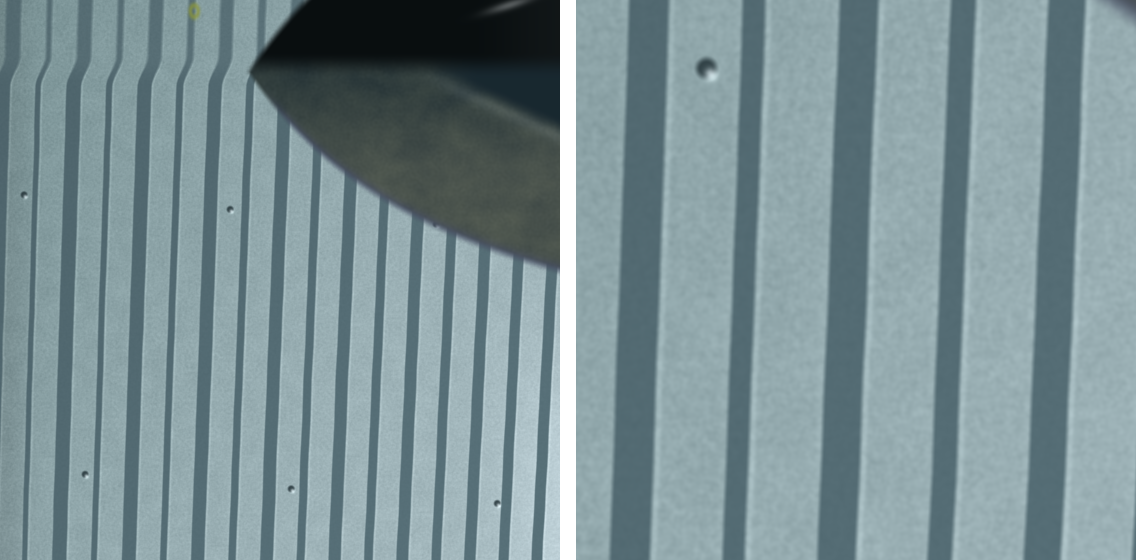
Left: the whole. Right: its middle third, enlarged.
Write a three.js fragment shader that draws this texture.

```glsl
// Slanted metal ribs with alternating groove widths, small pits and a dark soft-edged blade at upper right.
varying vec2 vUv;

// Grooves: position = FIRST_GROOVE + PITCH * index, closing up slightly to the right
const float FIRST_GROOVE = 0.121;
const float PITCH = 0.0629;
const float PITCH_SHRINK = 0.00146;
const vec2 WIDE_HALF = vec2(0.0132, 0.0100);  // half width at left, right
const vec2 THIN_HALF = vec2(0.0042, 0.0100);
const vec2 SLANT = vec2(0.028, 0.024);        // base, growth with x
const float STEP_SHIFT = 0.016;               // sideways jump near the top

// Pits: slanted lattice
const vec2 PIT_ORIGIN = vec2(0.043, 0.652);
const vec2 PIT_COLUMN = vec2(0.368, -0.026);
const vec2 PIT_ROW = vec2(0.109, -0.499);
const float PIT_RADIUS = 0.0075;

const vec2 BLADE_TIP = vec2(0.443, 0.872);
const vec2 SPECK_POS = vec2(0.347, 0.980);

const vec3 RIB_SHADE = vec3(0.47, 0.57, 0.58);
const vec3 RIB_LIGHT = vec3(0.64, 0.72, 0.74);
const vec3 GLARE = vec3(0.80, 0.87, 0.90);
const vec3 GROOVE = vec3(0.315, 0.405, 0.435);
const vec3 BLADE_BLACK = vec3(0.035, 0.055, 0.060);
const vec3 BLADE_GREY = vec3(0.185, 0.235, 0.235);
const vec3 BLADE_OLIVE = vec3(0.290, 0.325, 0.300);
const vec3 BLADE_BLUE = vec3(0.095, 0.155, 0.185);
const vec3 FRINGE = vec3(0.27, 0.30, 0.43);
const vec3 SPECK = vec3(0.56, 0.60, 0.20);

vec2 hashGradient(vec2 cell) {
  vec3 h = fract(cell.xyx * vec3(0.1031, 0.1030, 0.0973));
  h += dot(h, h.yzx + 33.33);
  return fract((h.xx + h.yz) * h.zy) * 2.0 - 1.0;
}

float gradientNoise(vec2 p) {
  vec2 i = floor(p), f = fract(p);
  vec2 w = f * f * f * (f * (f * 6.0 - 15.0) + 10.0);
  float a = dot(hashGradient(i), f);
  float b = dot(hashGradient(i + vec2(1.0, 0.0)), f - vec2(1.0, 0.0));
  float c = dot(hashGradient(i + vec2(0.0, 1.0)), f - vec2(0.0, 1.0));
  float d = dot(hashGradient(i + 1.0), f - 1.0);
  return mix(mix(a, b, w.x), mix(c, d, w.x), w.y);
}

float bell(float d, float width) {
  return exp(-d * d / (width * width));
}

vec3 ribbedMetal(vec2 p) {
  // Straighten the slant and the jump, then index the nearest groove
  float top = smoothstep(0.845, 0.900, p.y);
  float x = p.x - (SLANT.x + SLANT.y * p.x) * (p.y - 0.5) - STEP_SHIFT * top;
  x += 0.0012 * gradientNoise(vec2(x * 9.0, p.y * 14.0));
  float q = (x - FIRST_GROOVE) / PITCH;
  float k = q + PITCH_SHRINK * q * q;
  float index = floor(k + 0.5);
  float offset = (k - index) * PITCH;
  vec2 ends = mix(WIDE_HALF, THIN_HALF, mod(index, 2.0));
  float edge = abs(offset) - mix(ends.x, ends.y, clamp(p.x, 0.0, 1.0));
  float blur = mix(0.0018, 0.0040, top);
  float groove = 1.0 - smoothstep(-blur, blur, edge);

  // Lighting grows toward the lower right
  float light = smoothstep(-0.25, 1.15, 0.75 * p.x + 0.45 * (1.0 - p.y));
  vec3 rib = mix(RIB_SHADE, RIB_LIGHT, light);
  rib = mix(rib, GLARE, 0.75 * smoothstep(0.80, 1.06, p.x) * (1.0 - smoothstep(0.10, 0.55, p.y)));
  rib *= 1.0 - 0.10 * bell(p.x, 0.05);
  float grain = gradientNoise(p * 170.0) + 0.7 * gradientNoise(p * 300.0 + 7.0);
  rib += 0.045 * grain + 0.03 * gradientNoise(p * 30.0);
  float lip = bell(edge - 0.0025, 0.0018) * mix(0.25, 1.0, step(0.0, offset));
  rib += 0.055 * lip * (1.0 - 0.6 * top);
  vec3 floorColor = GROOVE * mix(0.95, 1.08, light) + 0.012 * grain;
  return mix(rib, floorColor, groove * mix(1.0, 0.85, top));
}

void addPits(inout vec3 color, vec2 p) {
  for (int row = 0; row < 2; row++) {
    for (int col = 0; col < 3; col++) {
      vec2 d = p - PIT_ORIGIN - PIT_COLUMN * float(col) - PIT_ROW * float(row);
      float hole = 1.0 - smoothstep(0.45, 1.1, length(d) / PIT_RADIUS);
      color = mix(color, vec3(0.13, 0.19, 0.21), 0.85 * hole);
      color += 0.50 * bell(length(d - vec2(0.0025, -0.0035)), 0.0035);
    }
  }
}

void addBlade(inout vec3 color, vec2 p) {
  vec2 d = p - BLADE_TIP;
  float u = max(d.x, 0.0);
  float below = d.y + 1.487 * u / (1.0 + 2.36 * u);
  float above = 1.5 * u - 2.4 * min(u, 0.3) * min(u, 0.3) - d.y;
  float inside = min(below * 0.8, above * 0.6);
  float cover = smoothstep(-0.007, 0.009, inside) * smoothstep(-0.008, 0.006, d.x);

  // Mottled lower face, blue wedge with a pale rim, black upper face
  float mottle = gradientNoise(p * vec2(14.0, 24.0)) + 0.5 * gradientNoise(p * 45.0);
  vec3 face = mix(BLADE_OLIVE, BLADE_GREY, smoothstep(-0.20, 0.0, d.y));
  face += vec3(0.055, 0.050, 0.030) * mottle + 0.02 * gradientNoise(p * 160.0);
  float rim = p.y - 0.860 + 0.456 * (p.x - 0.770);
  float right = smoothstep(0.72, 0.86, p.x);
  face = mix(face, BLADE_BLUE, smoothstep(0.0, 0.035, rim) * right);
  face += 0.07 * bell(rim, 0.013) * right;
  vec3 upper = BLADE_BLACK + 0.03 * smoothstep(0.84, 1.0, p.x);
  upper += 0.28 * bell(p.y - 0.988 - 0.3 * (p.x - 0.90), 0.008) * bell(p.x - 0.91, 0.04);
  face = mix(face, upper, smoothstep(-0.012, 0.035, d.y));
  face = mix(face, FRINGE, 0.65 * bell(below, 0.014) * smoothstep(0.02, 0.08, u));
  color = mix(color, face, cover);
}

void main() {
  vec3 color = ribbedMetal(vUv);
  addPits(color, vUv);
  float ring = bell(length((vUv - SPECK_POS) * vec2(1.0, 0.7)) - 0.007, 0.004);
  color = mix(color, SPECK, 0.65 * ring);
  addBlade(color, vUv);
  gl_FragColor = vec4(clamp(color, 0.0, 1.0), 1.0);
}
```
